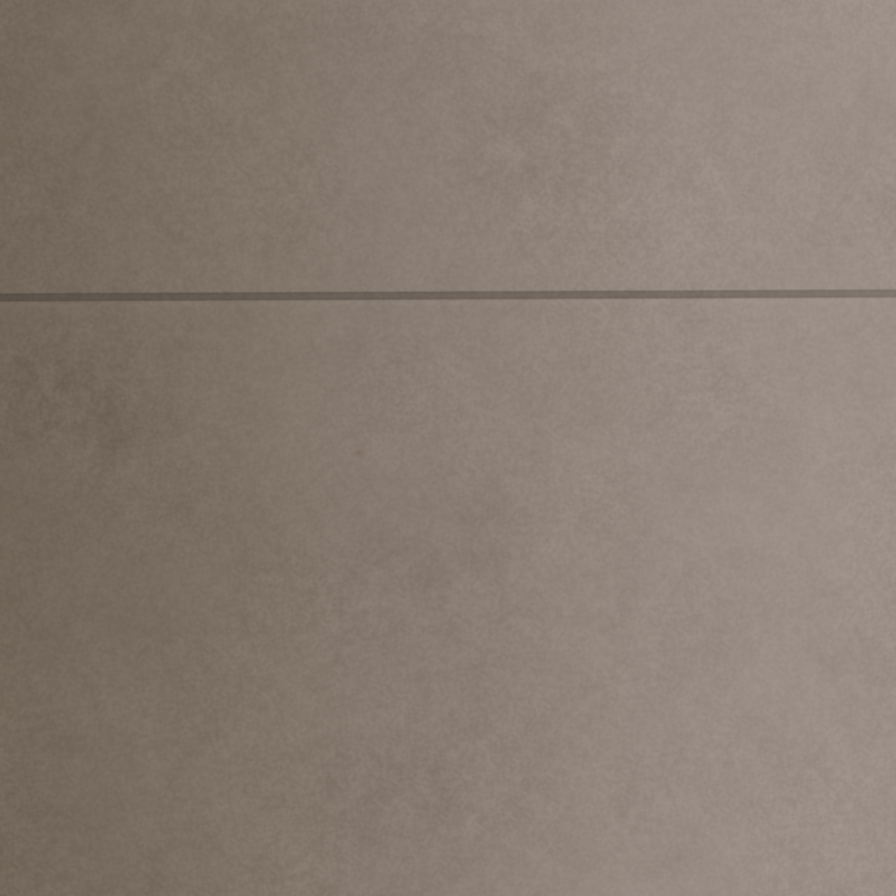
This texture is drawn by a Shadertoy shader. Its source:

```glsl
// Matte taupe stone tiles split by one thin, slightly tilted grout joint.
// A smooth left-to-right light ramp is layered with soft blotches,
// cloudy value noise and a dense grain whose strength drifts in patches.

float hash(vec2 p) {
    vec3 q = fract(vec3(p.xyx) * 0.1031);
    q += dot(q, q.yzx + 33.33);
    return fract((q.x + q.y) * q.z);
}

float valueNoise(vec2 p) {
    vec2 cell = floor(p);
    vec2 f = fract(p);
    f = f * f * (3.0 - 2.0 * f);
    float low = mix(hash(cell), hash(cell + vec2(1.0, 0.0)), f.x);
    float high = mix(hash(cell + vec2(0.0, 1.0)), hash(cell + vec2(1.0)), f.x);
    return mix(low, high, f.y);
}

// Layered, rotated noise centred on zero
float clouds(vec2 p, int octaves, float falloff) {
    float sum = 0.0;
    float amplitude = 0.5;
    for (int i = 0; i < octaves; i++) {
        sum += amplitude * (valueNoise(p) - 0.5);
        p = mat2(1.6, 1.2, -1.2, 1.6) * p + 17.3;
        amplitude *= falloff;
    }
    return sum;
}

float blotch(vec2 p, vec2 center, vec2 radius) {
    vec2 d = (p - center) / radius;
    return exp(-dot(d, d));
}

// Light falling from the right across the stone
vec3 stoneColor(vec2 p) {
    float light = smoothstep(-0.16, 0.96, p.x + 0.02 * (p.y - 0.5));
    return mix(vec3(0.438, 0.390, 0.341), vec3(0.607, 0.556, 0.525), light);
}

// Worn darker areas, broken up by mid-sized noise
float stains(vec2 p) {
    float s = 0.024 * blotch(p, vec2(0.08, 0.56), vec2(0.09, 0.07));
    s += 0.014 * blotch(p, vec2(0.46, 0.37), vec2(0.14, 0.09));
    s += 0.014 * blotch(p, vec2(0.60, 0.83), vec2(0.10, 0.08));
    s += 0.016 * blotch(p, vec2(0.47, 0.12), vec2(0.12, 0.07));
    s += 0.018 * blotch(p, vec2(0.98, 0.26), vec2(0.05, 0.05));
    return s * (1.0 + 3.0 * clouds(p * 40.0, 3, 0.7));
}

// Dense fine grain, stronger in some patches than in others
float grain(vec2 p) {
    float strength = 0.75 + 0.5 * valueNoise(p * 9.0 + 5.0);
    float medium = clouds(p * 95.0 + 41.0, 2, 0.8);
    float fine = valueNoise(mat2(0.8, 0.6, -0.6, 0.8) * p * 300.0) - 0.5;
    return strength * (0.026 * medium + 0.030 * fine);
}

void mainImage(out vec4 fragColor, in vec2 fragCoord) {
    vec2 p = fragCoord / iResolution.xy;
    float pixel = 1.0 / iResolution.y;

    // Stone surface
    vec3 color = stoneColor(p);
    color += 0.028 * clouds(p * 5.0 + 3.0, 3, 0.6);
    color += 0.022 * clouds(p * 30.0, 2, 0.7);
    color -= stains(p);
    color += grain(p);

    // Tiny brown fleck
    color -= vec3(0.03, 0.05, 0.06) * blotch(p, vec2(0.400, 0.494), vec2(0.005, 0.003));

    // Grout joint with a faint lit lip below
    float jointOffset = p.y - mix(0.6680, 0.6725, p.x);
    float softness = max(pixel, 0.0016);
    float joint = 1.0 - smoothstep(0.0045 - softness, 0.0045 + softness, abs(jointOffset));
    float lip = exp(-pow((jointOffset + 0.0085) / 0.0028, 2.0));
    color += 0.010 * lip;
    vec3 grout = mix(vec3(0.360, 0.324, 0.288), vec3(0.508, 0.464, 0.433), p.x);
    grout += 0.8 * grain(p) - 0.016 * smoothstep(0.0005, 0.004, abs(jointOffset));
    color = mix(color, grout, joint);

    fragColor = vec4(clamp(color, 0.0, 1.0), 1.0);
}
```
